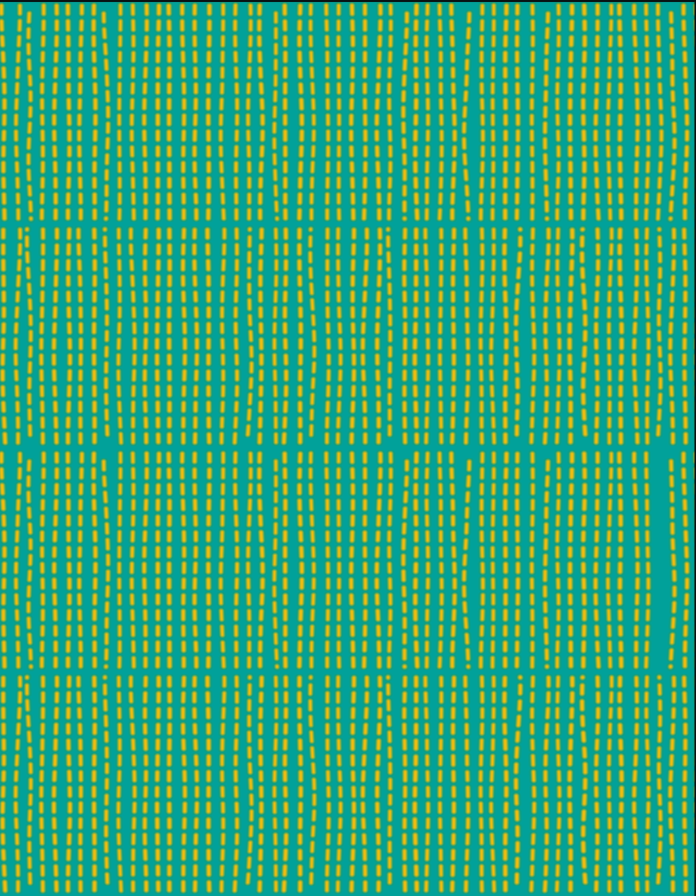
Write a WebGL 2 fragment shader that draws this pattern.

```glsl
#version 300 es
precision highp float;
// Running-stitch stripes: four bands of yellow dashed vertical lines on teal.
// Each line wanders with gradient noise; a few are staggered by half a stitch.
// Dashes are soft rounded-box distances with a faint green halo.

#define COLUMNS 54.0
#define STITCHES 14.0
#define CELL_HEIGHT 1.22
#define DASH_HALF vec2(0.155, 0.46)
#define SOFTNESS 0.15
#define WANDER 0.42
#define JITTER 0.30
#define LAYOUT_PERIOD 21.0
#define TEAL vec3(0.005, 0.632, 0.605)
#define HALO vec3(0.06, 0.615, 0.50)
#define YELLOW vec3(0.935, 0.745, 0.07)
#define EDGE vec3(0.03, 0.07, 0.07)

uniform vec2 u_resolution;
out vec4 fragColor;

const float BANDS = 4.0;

float hash(vec2 p) {
    vec3 q = fract(vec3(p.xyx) * 0.1031);
    q += dot(q, q.yzx + 33.33);
    return fract((q.x + q.y) * q.z);
}

// One-dimensional gradient noise with a seed per line
float gradientNoise(float t, float seed) {
    float i = floor(t), f = t - i;
    float a = (hash(vec2(i, seed)) * 2.0 - 1.0) * f;
    float b = (hash(vec2(i + 1.0, seed)) * 2.0 - 1.0) * (f - 1.0);
    return mix(a, b, f * f * f * (f * (f * 6.0 - 15.0) + 10.0));
}

float roundedBox(vec2 p, vec2 halfSize, float radius) {
    vec2 q = abs(p) - halfSize + radius;
    return length(max(q, 0.0)) + min(max(q.x, q.y), 0.0) - radius;
}

// Staggered lines sit at three places in each layout period
float isStaggered(float column, float parity) {
    float shift = column < 16.0 ? 8.0 : 9.0 * parity;
    float slot = mod(column - shift, LAYOUT_PERIOD);
    return (slot < 0.5 || abs(slot - 10.0) < 0.5 || abs(slot - 15.0) < 0.5) ? 1.0 : 0.0;
}

// Distance to the nearest stitch of one line, in column widths
float stitchDistance(float x, float column, float band, float v) {
    float parity = mod(band, 2.0);
    float along = parity > 0.5 ? 1.0 - v : v;
    float staggered = isStaggered(column, parity);

    // Fixed spacing error plus a slow sideways drift
    float seed = column + 61.0 * parity;
    float drift = gradientNoise(v * 1.9 + 0.4, seed) * WANDER * (1.0 + 0.5 * staggered);
    float offset = (hash(vec2(column, 7.0)) - 0.5) * JITTER + drift;

    // Stitch cell along the line; a staggered line ends in a dot
    float s = (along - 0.008) / 0.984 * STITCHES - 0.5 * staggered;
    float stitch = floor(s);
    if (stitch < 0.0 || stitch >= STITCHES) return 1.0;
    if (band == 2.0 && column == 51.0) return 1.0;
    float isDot = staggered * step(STITCHES - 1.5, stitch);
    vec2 halfSize = DASH_HALF;
    halfSize.x *= 0.90 + 0.20 * hash(vec2(column, 3.0));
    halfSize.y *= 0.95 + 0.08 * hash(vec2(seed, stitch + 19.0));
    halfSize.y = mix(halfSize.y, 0.16, isDot);
    float center = mix(0.5, 0.27, isDot);
    vec2 p = vec2(x - column - 0.5 - offset, (s - stitch - center) * CELL_HEIGHT);
    return roundedBox(p, halfSize, halfSize.x);
}

void main() {
    vec2 uv = gl_FragCoord.xy / u_resolution;
    float pixel = COLUMNS / u_resolution.x;
    float x = uv.x * COLUMNS + 0.23;
    float fromTop = (1.0 - uv.y) * BANDS;
    float band = floor(fromTop);

    // Drifting lines may cross into neighbouring columns
    float d = 1.0;
    for (float k = -1.0; k <= 1.0; k++) {
        d = min(d, stitchDistance(x, floor(x) + k, band, fract(fromTop)));
    }

    // Colour layers
    float soft = max(SOFTNESS, 0.75 * pixel);
    float halo = 1.0 - smoothstep(0.08, 0.30, d);
    float dash = 1.0 - smoothstep(-soft, soft, d);
    vec3 color = mix(TEAL, HALO, halo);
    color = mix(color, YELLOW, dash);

    // Thin dark edge along the top and right
    vec2 rim = smoothstep(vec2(0.9965, 0.997), vec2(0.999, 0.9985), uv);
    color = mix(color, EDGE, max(rim.x, rim.y));
    fragColor = vec4(color, 1.0);
}
```
